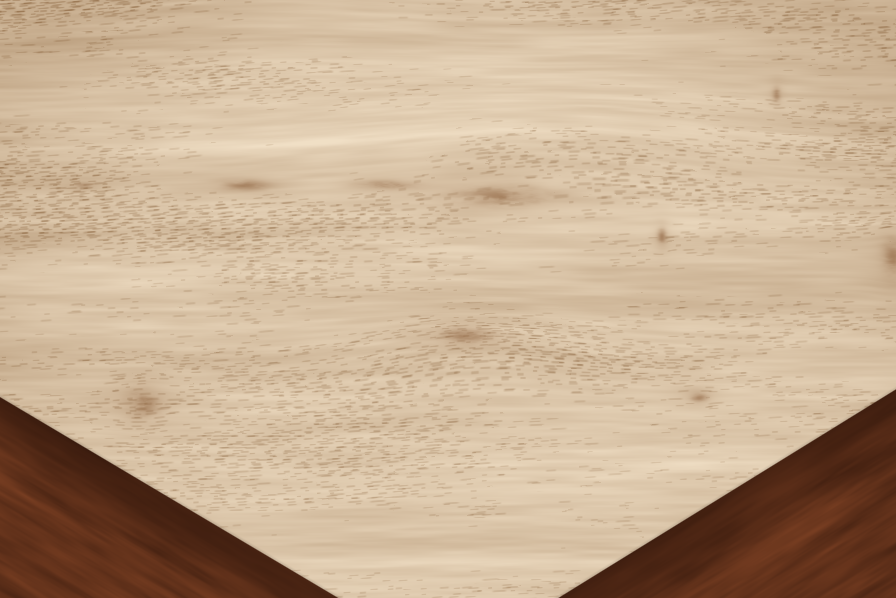
Write a Shadertoy shader that draws this texture.

```glsl
// Pale horizontal wood grain cut to a broad point over dark brown boards.

const vec3 PALE = vec3(0.905, 0.830, 0.725);
const vec3 TAN = vec3(0.665, 0.540, 0.405);
const vec3 KNOT_BROWN = vec3(0.56, 0.39, 0.25);
const vec3 DARK_LOW = vec3(0.215, 0.100, 0.050);
const vec3 DARK_HIGH = vec3(0.530, 0.275, 0.150);

const vec2 LEFT_EDGE = vec2(0.336, -0.594);   // height at x = 0, slope
const vec2 RIGHT_EDGE = vec2(-0.577, 0.618);
const vec2 PORE_CELL = vec2(0.038, 0.0066);
const float PORE_DEPTH = 0.30;
const float KNOT_DEPTH = 0.55;
const float VIGNETTE = 0.36;

// Bands: height, half height, centre x, tone (positive is darker)
const vec4 BANDS[9] = vec4[9](
    vec4(0.925, 0.012, 0.40, 0.15), vec4(0.690, 0.014, 0.55, 0.09),
    vec4(0.600, 0.018, 0.15, 0.15), vec4(0.485, 0.022, 1.00, 0.17),
    vec4(0.410, 0.035, 0.35, 0.17), vec4(0.090, 0.022, 0.75, 0.18),
    vec4(0.742, 0.012, 0.70, -0.16), vec4(0.215, 0.018, 0.70, -0.12),
    vec4(0.530, 0.020, 1.35, 0.14));

// Knots and stains: centre, radii
const vec4 KNOTS[10] = vec4[10](
    vec4(0.840, 0.672, 0.070, 0.014), vec4(0.238, 0.326, 0.026, 0.022),
    vec4(0.410, 0.690, 0.036, 0.008), vec4(1.107, 0.604, 0.007, 0.013),
    vec4(1.168, 0.336, 0.013, 0.008), vec4(1.299, 0.844, 0.006, 0.011),
    vec4(0.140, 0.690, 0.010, 0.004), vec4(1.494, 0.570, 0.016, 0.028),
    vec4(0.780, 0.438, 0.040, 0.012), vec4(0.650, 0.691, 0.045, 0.006));

float hash(vec2 p) {
    p = fract(p * vec2(0.1031, 0.1137));
    p += dot(p, p.yx + 33.33);
    return fract((p.x + p.y) * p.x * 17.0);
}

float noise(vec2 p) {
    vec2 i = floor(p), f = fract(p);
    f = f * f * (3.0 - 2.0 * f);
    return mix(mix(hash(i), hash(i + vec2(1, 0)), f.x),
               mix(hash(i + vec2(0, 1)), hash(i + vec2(1, 1)), f.x), f.y);
}

float fbm(vec2 p) {
    float sum = 0.0, amp = 0.5;
    for (int i = 0; i < 4; i++) {
        sum += amp * noise(p);
        p = p * 2.03 + 17.3;
        amp *= 0.5;
    }
    return sum / 0.9375;
}

float bell(vec2 q) { return exp(-dot(q, q)); }

// Bends the fibres in long waves, one broad arch, and around the knots
vec2 bendGrain(vec2 p) {
    float lift = 0.045 * bell((p - vec2(0.92, 0.77)) / vec2(0.42, 0.11));
    lift += 0.030 * bell((p - vec2(0.80, 0.42)) / vec2(0.22, 0.07));
    lift += 0.020 * (noise(p * vec2(2.2, 5.0)) - 0.5);
    for (int i = 0; i < 10; i++) {
        vec2 q = (p - KNOTS[i].xy) / (KNOTS[i].zw * 2.0);
        lift += 0.5 * KNOTS[i].w * q.y * bell(q);
    }
    return vec2(p.x, p.y - lift);
}

// Short slanted dashes scattered along the fibres
float pores(vec2 g, float density) {
    float sum = 0.0;
    for (int layer = 0; layer < 2; layer++) {
        vec2 c = g / PORE_CELL * (1.0 + 0.37 * float(layer)) + 31.7 * float(layer);
        c.x += 9.0 * hash(vec2(floor(c.y), 5.0));
        vec2 id = floor(c), f = fract(c) - 0.5;
        float size = mix(0.15, 0.45, hash(id + 7.1));
        float dash = smoothstep(size, size * 0.5, abs(f.x));
        dash *= smoothstep(0.40, 0.08, abs(f.y - 0.3 * f.x));
        sum += dash * step(hash(id + 2.3), density);
    }
    return sum;
}

vec3 paleWood(vec2 p, float aspect) {
    vec2 g = bendGrain(p);
    float tone = 0.14 + 0.30 * (fbm(g * vec2(1.6, 24.0)) - 0.5);
    tone += 0.26 * (fbm(g * vec2(5.0, 95.0) + 40.0) - 0.5);
    tone += 0.15 * (noise(g * vec2(13.0, 170.0)) - 0.5);
    for (int i = 0; i < 9; i++) {
        vec4 b = BANDS[i];
        tone += b.w * bell((g - b.zy * vec2(1, 0) - vec2(0, b.x)) / vec2(0.65, b.y));
    }
    float patches = fbm(g * vec2(2.0, 13.0) + 8.0);
    tone += PORE_DEPTH * pores(g, smoothstep(0.30, 0.80, patches)) * (0.4 + patches);

    // Darkening towards the upper corners and sides
    vec2 v = (p - vec2(0.52 * aspect, 0.36)) / vec2(0.60 * aspect, 0.78);
    tone += VIGNETTE * smoothstep(0.25, 1.35, dot(v, v));
    vec3 col = mix(PALE, TAN, clamp(tone, -0.15, 1.2));

    // Knots with ragged fibres and a soft halo
    for (int i = 0; i < 10; i++) {
        vec2 q = (p - KNOTS[i].xy) / KNOTS[i].zw;
        float rag = smoothstep(0.25, 0.75, fbm(p * vec2(28.0, 90.0)));
        float stain = bell(q) * (0.35 + 0.65 * rag) + 0.22 * bell(q * 0.45);
        col = mix(col, KNOT_BROWN, KNOT_DEPTH * stain);
    }
    return col;
}

// Boards with grain along the edge, shaded beneath the pale sheet
vec3 darkWood(float along, float depth) {
    float grain = fbm(vec2(along * 4.0, depth * 48.0));
    float cloud = fbm(vec2(along * 5.0, depth * 11.0) + 20.0);
    float fine = noise(vec2(along * 22.0, depth * 190.0));
    float tone = 0.52 + 0.75 * (grain - 0.5) + 0.60 * (cloud - 0.5) + 0.14 * (fine - 0.5);
    tone *= mix(0.30, 1.0, smoothstep(0.0, 0.11, depth));
    return mix(DARK_LOW, DARK_HIGH, clamp(tone, 0.0, 1.0));
}

float aboveEdge(vec2 p, vec2 edge) {
    return (p.y - edge.x - edge.y * p.x) / length(vec2(1.0, edge.y));
}

void mainImage(out vec4 fragColor, in vec2 fragCoord) {
    vec2 p = fragCoord / iResolution.y;
    float aspect = iResolution.x / iResolution.y;
    float pixel = 0.8 / iResolution.y;

    float left = aboveEdge(p, LEFT_EDGE), right = aboveEdge(p, RIGHT_EDGE);
    float d = min(left, right);
    float slope = left < right ? LEFT_EDGE.y : RIGHT_EDGE.y;
    float along = dot(p, normalize(vec2(1.0, slope))) + (left < right ? 0.0 : 6.0);

    vec3 boards = darkWood(along, max(-d, 0.0));
    vec3 sheet = paleWood(p, aspect) * mix(0.90, 1.0, smoothstep(0.0, 0.006, d));
    fragColor = vec4(mix(boards, sheet, smoothstep(-pixel, pixel, d)), 1.0);
}
```
